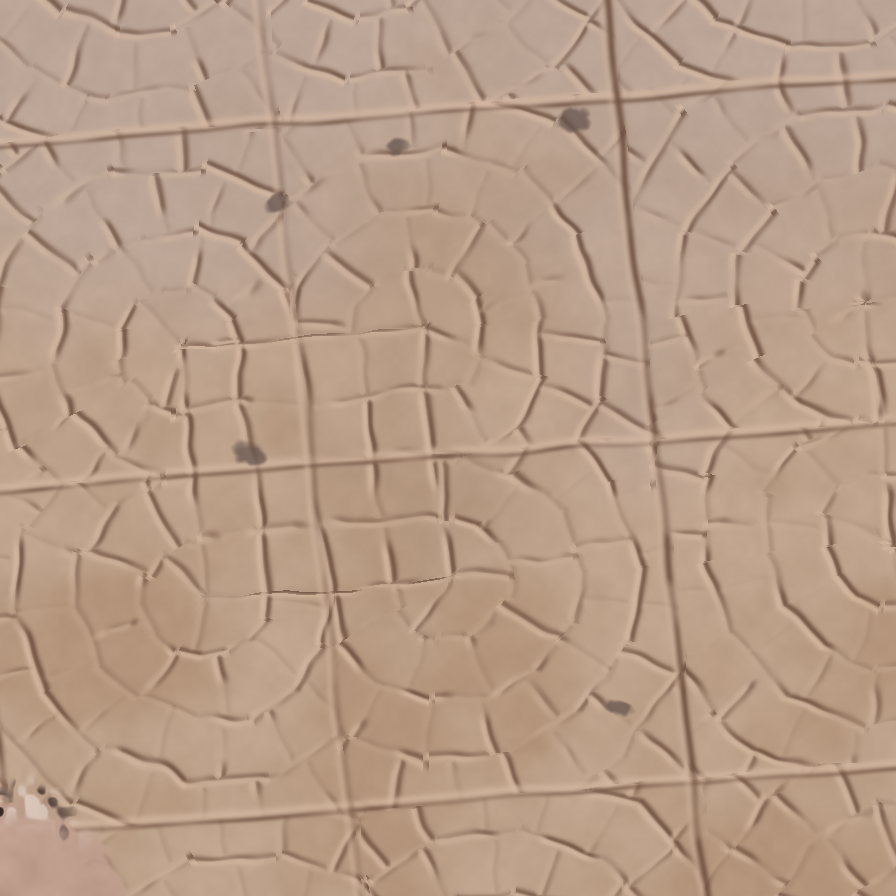
A WebGL 2 fragment shader for this texture:

```glsl
#version 300 es
precision highp float;
// Worn sandy paving: slightly skewed slabs embossed with square setts and rings of stones.
uniform vec2 u_resolution;
out vec4 fragColor;

const float TAU = 6.2831853;
const float SLAB = 0.385;           // slab side
const float STONE = 0.178;          // stone size, as a part of a slab
const float GRID = 2.0 * STONE;     // square setts fill this corner of a slab
const float SECTORS = 14.0;         // straight sides of each ring
const float LINE_WIDTH = 0.0042;
const float LIGHT_REACH = 0.0034;
const vec2 TO_LIGHT = vec2(-0.90, -0.43);
const vec2 SEAM_ORIGIN = vec2(0.788, 0.456);
const vec2 SEAM_SKEW = vec2(0.111, -0.075);
const vec3 SAND = vec3(0.705, 0.585, 0.485);
const vec3 PALE_SAND = vec3(0.755, 0.645, 0.555);
const vec3 GREY_SAND = vec3(0.735, 0.650, 0.600);
const vec3 HIGHLIGHT = vec3(0.835, 0.720, 0.630);
const vec3 SHADOW = vec3(0.440, 0.320, 0.255);
const vec3 STAIN = vec3(0.400, 0.330, 0.305);
const vec3 RUBBLE = vec3(0.740, 0.610, 0.545);

float hash(vec2 p) {
  vec3 v = fract(vec3(p.xyx) * 0.1031);
  v += dot(v, v.yzx + 33.33);
  return fract((v.x + v.y) * v.z);
}

float noise(vec2 p) {
  vec2 i = floor(p), f = fract(p);
  f = f * f * (3.0 - 2.0 * f);
  return mix(mix(hash(i), hash(i + vec2(1, 0)), f.x),
             mix(hash(i + vec2(0, 1)), hash(i + vec2(1, 1)), f.x), f.y);
}

float cloud(vec2 p) {
  return 0.55 * noise(p) + 0.3 * noise(p * 2.1 + 17.0) + 0.15 * noise(p * 4.3 + 41.0);
}

float bump(float d, float width) { return exp(-d * d / (width * width)); }

vec2 toSlab(vec2 p) { return (p - SEAM_ORIGIN + SEAM_SKEW * p.yx) / SLAB; }

vec2 wobble(vec2 p, float freq) {
  return vec2(noise(p * freq + 60.0), noise(p * freq + 95.0)) - 0.5;
}

// Distance to the nearest multiple of a step
vec2 repeatDist(vec2 x, float stepSize) {
  return abs(fract(x / stepSize + 0.5) - 0.5) * stepSize;
}

// Height of the raised joints between stones
float relief(vec2 p) {
  vec2 t = toSlab(p + 0.015 * wobble(p, 11.0) + 0.006 * wobble(p, 38.0));
  vec2 id = floor(t) + 20.0;
  vec2 q = abs(mod(t + vec2(2, 1), 2.0) - 1.0);
  vec2 d = q - GRID;
  float lineDist, crossDist;
  if (max(d.x, d.y) < 0.0) {
    vec2 g = repeatDist(q, STONE);
    lineDist = g.x;
    crossDist = g.y;
  } else {
    // Rings of chords around the inner corner, parted by radial joints
    float turn = atan(d.y, d.x) / TAU;
    float side = turn * SECTORS;
    float r = length(d) * cos((fract(side) - 0.5) * TAU / SECTORS);
    r += STONE * 0.16 * (hash(id * 7.0 + floor(side) + 50.0) - 0.5);
    float course = max(floor(r / STONE), 0.0);
    float count = floor(TAU * (course + 0.5) + 0.5);
    float joint = turn * count + hash(id + course * 13.0);
    lineDist = min(repeatDist(vec2(r), STONE).x, length(max(d, 0.0)));
    crossDist = abs(fract(joint) - 0.5) * TAU * r / count;
  }
  float lineWear = mix(0.22, 1.0, smoothstep(0.3, 0.62, noise(p * 19.0 + 5.0)));
  float crossWear = mix(0.12, 0.85, smoothstep(0.38, 0.7, noise(p * 23.0 + 73.0)));
  return max(bump(lineDist * SLAB, LINE_WIDTH) * lineWear,
             bump(crossDist * SLAB, LINE_WIDTH) * crossWear);
}

void main() {
  vec2 p = gl_FragCoord.xy / u_resolution.y;

  // Mottled stone, greyer towards the top
  vec3 color = mix(SAND, PALE_SAND, smoothstep(0.3, 0.75, cloud(p * 7.0 + 3.0)));
  float grey = smoothstep(0.45, 1.15, p.y + 0.7 * (cloud(p * 4.0 + 30.0) - 0.4));
  color = mix(color, GREY_SAND, 0.9 * grey);
  color += 0.035 * (cloud(p * 55.0) - 0.5);

  // Embossed joints
  vec2 reach = TO_LIGHT * LIGHT_REACH;
  float lit = relief(p - reach) - relief(p + reach);
  color = mix(color, HIGHLIGHT, clamp(0.75 * lit + 0.25 * relief(p), 0.0, 0.9));
  color = mix(color, SHADOW, clamp(-0.95 * lit, 0.0, 0.85));

  // Slab seams: pale level ones, dark upright ones of alternating strength
  vec2 t = toSlab(p + 0.006 * wobble(p, 14.0));
  vec2 seam = (fract(t + 0.5) - 0.5) * SLAB;
  float wear = noise(p * 24.0 + 12.0);
  color = mix(color, HIGHLIGHT, 0.65 * bump(seam.y - 0.003, 0.005));
  color = mix(color, SHADOW, (0.25 + 0.5 * wear) * bump(seam.y + 0.004, 0.003));
  float strong = 1.0 - mod(floor(t.x + 0.5), 2.0);
  float upright = mix(0.3, 0.85, strong) * (0.5 + 0.5 * smoothstep(0.25, 0.6, wear));
  color = mix(color, HIGHLIGHT, 0.4 * bump(seam.x + 0.007, 0.004));
  color = mix(color, SHADOW, upright * bump(seam.x, 0.0042));

  // Scattered stains
  for (float i = 0.0; i < 5.0; i++) {
    vec2 center = 0.1 + 0.8 * vec2(hash(vec2(i, 3.0)), hash(vec2(i, 8.0)));
    float radius = mix(0.007, 0.024, pow(hash(vec2(i, 21.0)), 2.0));
    float d = length((p - center) * vec2(0.8, 1.2)) + 0.02 * (cloud(p * 45.0) - 0.5);
    color = mix(color, STAIN, 0.75 * (1.0 - smoothstep(radius - 0.005, radius + 0.003, d)));
  }

  // Broken lower left corner with a crumbled rim
  float edge = length(p * vec2(0.8, 1.0)) - 0.11 + 0.05 * (cloud(p * 26.0) - 0.5);
  color = mix(color, RUBBLE + 0.08 * (cloud(p * 30.0) - 0.5), 1.0 - smoothstep(-0.006, 0.006, edge));
  float rim = bump(edge, 0.013) * smoothstep(0.13, 0.02, p.x);
  float crumbs = noise(p * 85.0);
  color = mix(color, vec3(0.86, 0.79, 0.74), rim * smoothstep(0.55, 0.75, crumbs));
  color = mix(color, vec3(0.20, 0.15, 0.15), rim * smoothstep(0.42, 0.25, crumbs));

  fragColor = vec4(color, 1.0);
}
```
